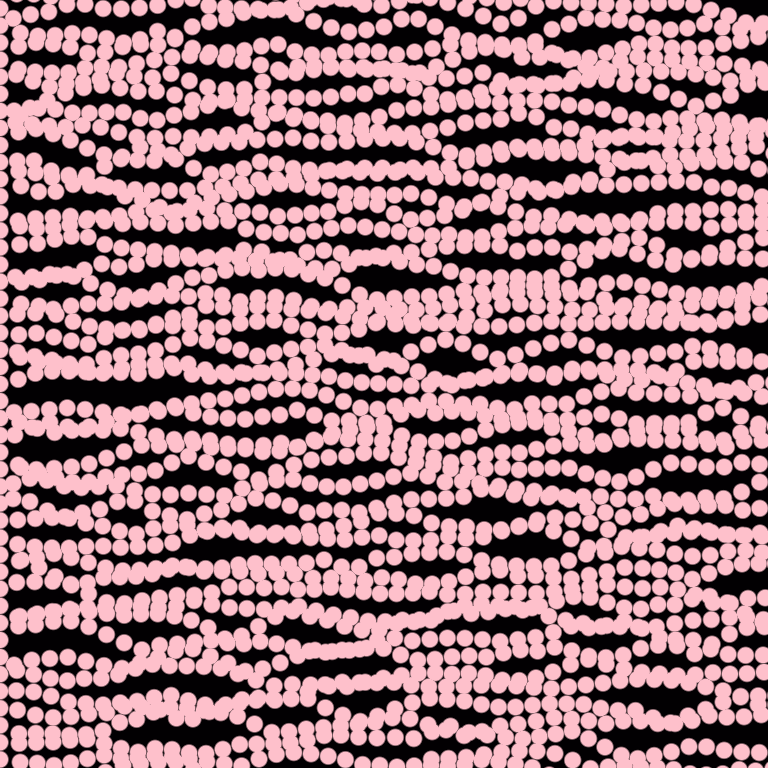
Give the GLSL for this pattern, as a Shadertoy shader.

```glsl
#define ROWS 45.0          // bead strings over the height
#define PITCH 0.0225       // bead spacing along a string
#define SLIDE 0.3          // sideways shift of beads, in spacings
#define RADIUS 0.0109
#define EDGE 0.0011        // half width of the soft rim
#define WANDER 0.0215      // vertical drift of a string
#define BENDS 12.5         // drift knots per unit width
#define START 0.028        // width over which the drift sets in
#define PINK vec3(0.996, 0.753, 0.797)
#define BLACK vec3(0.006, 0.0, 0.006)

// Integer hash of a cell, from 0 to 1
float hash(vec2 cell) {
    uvec2 q = uvec2(ivec2(cell) + 4096) * uvec2(1597u, 3571u);
    uint n = (q.x ^ (q.y << 7)) * 668265u;
    n = (n ^ (n >> 15)) * 224737u;
    n = (n ^ (n >> 13)) * 739391u;
    return float((n ^ (n >> 16)) & 65535u) / 65535.0;
}

// Linear noise along x from -1 to 1, independent for each row
float rowNoise(float x, float row) {
    float knot = floor(x);
    return 2.0 * mix(hash(vec2(knot, row)), hash(vec2(knot + 1.0, row)), x - knot) - 1.0;
}

// Centre of a bead: even at the left, wandering further on
vec2 beadCentre(float column, float row) {
    float x = column * PITCH;
    float shift = 7.0 * hash(vec2(91.0, row));
    float drift = rowNoise(x * BENDS + shift, row + 100.0)
                + 0.28 * rowNoise(x * BENDS * 2.4 + shift, row + 300.0);
    float slide = SLIDE * PITCH * rowNoise(x * 5.0 + shift, row + 500.0);
    float onset = smoothstep(0.0, START, x);
    return vec2(x + slide * onset, (row + 0.5) / ROWS + WANDER * drift * onset);
}

// Distance to the nearest bead centre
float beadDistance(vec2 p) {
    float nearest = 1.0;
    float homeRow = floor(p.y * ROWS);
    float homeColumn = floor(p.x / PITCH);
    for (int i = -2; i <= 2; i++) {
        for (int j = 0; j <= 1; j++) {
            vec2 centre = beadCentre(homeColumn + float(j), homeRow + float(i));
            nearest = min(nearest, distance(p, centre));
        }
    }
    return nearest;
}

void mainImage(out vec4 fragColor, in vec2 fragCoord) {
    vec2 p = fragCoord / iResolution.y;
    float rim = max(EDGE, 0.5 / iResolution.y);
    float bead = clamp(0.5 + 0.5 * (RADIUS - beadDistance(p)) / rim, 0.0, 1.0);
    fragColor = vec4(mix(BLACK, PINK, bead), 1.0);
}
```
